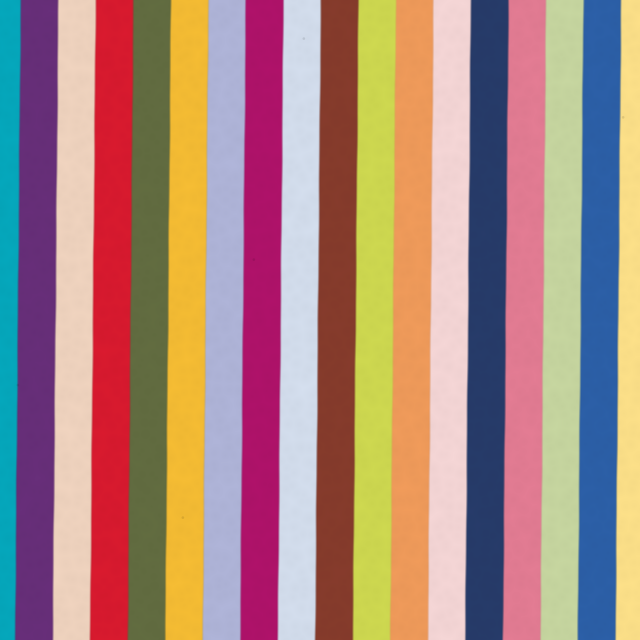
Write a three.js fragment shader that draws this pattern.

```glsl
varying vec2 vUv;

const float PITCH = 0.05862;       // stripe width
const float FIRST_EDGE = 0.0237;   // first stripe edge at the bottom
const float LEAN = 0.0088;         // sideways drift from bottom to top
const float EDGE_SOFTNESS = 0.0022;
const float EDGE_WOBBLE = 0.0003;
const float FRINGE_WIDTH = 0.0016;
const float FRINGE_DEPTH = 0.06;
const float MOTTLE_SCALE = 55.0;
const float MOTTLE_DEPTH = 0.022;
const float SPECK_SCALE = 9.0;
const float SPECK_CHANCE = 0.06;
const float SPECK_RADIUS = 0.028;
const float SPECK_DEPTH = 0.1;

vec2 hash2(vec2 p) {
  vec2 q = vec2(dot(p, vec2(127.1, 311.7)), dot(p, vec2(269.5, 183.3)));
  return fract(sin(q) * 43758.5);
}

// Distance to the nearest scattered cell point
float cellular(vec2 p) {
  vec2 cell = floor(p);
  float nearest = 2.0;
  for (int j = -1; j <= 1; j++) {
    for (int i = -1; i <= 1; i++) {
      vec2 neighbour = cell + vec2(float(i), float(j));
      nearest = min(nearest, distance(p, neighbour + hash2(neighbour)));
    }
  }
  return nearest;
}

vec3 stripeColor(float index) {
  if (index < 0.5) return vec3(0.02, 0.65, 0.73);   // teal
  if (index < 1.5) return vec3(0.40, 0.18, 0.47);   // purple
  if (index < 2.5) return vec3(0.93, 0.82, 0.74);   // peach
  if (index < 3.5) return vec3(0.84, 0.10, 0.18);   // red
  if (index < 4.5) return vec3(0.38, 0.42, 0.25);   // olive
  if (index < 5.5) return vec3(0.95, 0.73, 0.20);   // yellow
  if (index < 6.5) return vec3(0.68, 0.70, 0.84);   // lavender
  if (index < 7.5) return vec3(0.68, 0.07, 0.41);   // magenta
  if (index < 8.5) return vec3(0.82, 0.86, 0.92);   // pale blue
  if (index < 9.5) return vec3(0.52, 0.23, 0.17);   // brown
  if (index < 10.5) return vec3(0.80, 0.84, 0.31);  // lime
  if (index < 11.5) return vec3(0.93, 0.60, 0.35);  // orange
  if (index < 12.5) return vec3(0.95, 0.83, 0.83);  // pale pink
  if (index < 13.5) return vec3(0.15, 0.23, 0.41);  // navy
  if (index < 14.5) return vec3(0.88, 0.48, 0.57);  // rose
  if (index < 15.5) return vec3(0.77, 0.83, 0.62);  // sage
  if (index < 16.5) return vec3(0.17, 0.37, 0.65);  // blue
  return vec3(0.98, 0.87, 0.53);                    // cream
}

// Leaning stripes, blended softly across the nearest edge
vec3 stripes(vec2 uv) {
  float x = uv.x - FIRST_EDGE - LEAN * uv.y;
  float edge = floor(x / PITCH + 1.5);
  float wobble = sin(uv.y * 23.0 + edge * 2.4) + 0.5 * sin(uv.y * 61.0 + edge * 5.1);
  float side = x - (edge - 1.0) * PITCH + EDGE_WOBBLE * wobble;
  vec3 left = stripeColor(edge - 1.0);
  vec3 right = stripeColor(edge);
  vec3 color = mix(left, right, smoothstep(-EDGE_SOFTNESS, EDGE_SOFTNESS, side));
  float fringe = exp(-pow(side / FRINGE_WIDTH, 2.0)) * distance(left, right);
  return color * (1.0 - FRINGE_DEPTH * fringe);
}

// Sparse faint marks in the paper
float specks(vec2 uv) {
  vec2 p = uv * SPECK_SCALE;
  vec2 cell = floor(p);
  vec2 center = 0.2 + 0.6 * hash2(cell);
  float present = step(hash2(cell + 37.0).x, SPECK_CHANCE);
  return present * (1.0 - smoothstep(0.3, 1.0, distance(fract(p), center) / SPECK_RADIUS));
}

void main() {
  vec3 color = stripes(vUv);
  // Paper mottling at two scales
  float mottle = cellular(vUv * MOTTLE_SCALE) + 0.6 * cellular(vUv * MOTTLE_SCALE * 0.37 + 9.0);
  color *= 1.0 + MOTTLE_DEPTH * (mottle - 0.75);
  color *= 1.0 - SPECK_DEPTH * specks(vUv);
  gl_FragColor = vec4(color, 1.0);
}
```
